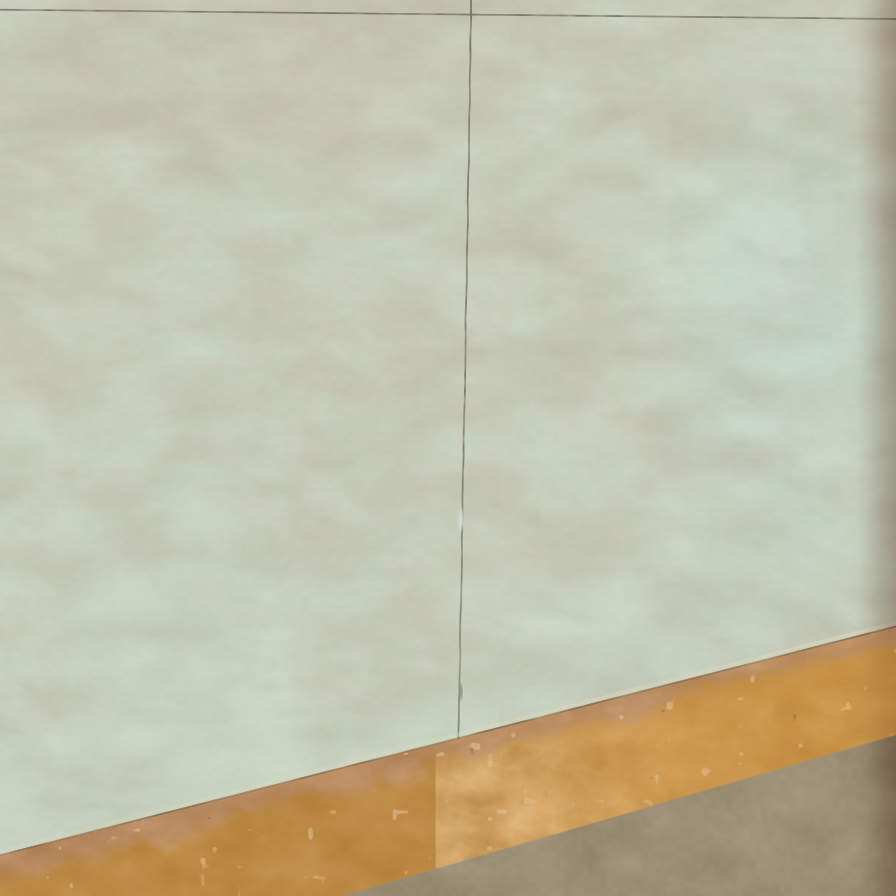
Write a three.js fragment shader that draws this texture.

```glsl
// Pale mottled wall panels split by thin seams, above a slanted ochre
// trim band and a strip of grey-brown floor. Straight edges are linear
// functions of position; the stains and grain are layered value noise.
#define WALL_COOL vec3(0.778, 0.820, 0.750)
#define WALL_WARM vec3(0.775, 0.760, 0.680)
#define TRIM_DARK vec3(0.732, 0.535, 0.265)
#define TRIM_LIGHT vec3(0.805, 0.620, 0.360)
#define TRIM_LIP vec3(0.715, 0.540, 0.390)
#define FLOOR_COLOR vec3(0.605, 0.555, 0.455)
#define SEAM_COLOR vec3(0.430, 0.410, 0.355)
#define SEAM_WIDTH 0.0006
#define EDGE_SOFT 0.0014
#define TRIM_JOINT 0.486

varying vec2 vUv;

float hash(vec2 p) {
  return fract(sin(dot(p, vec2(127.1, 311.7))) * 43758.5453);
}

float noise(vec2 p) {
  vec2 i = floor(p), f = fract(p);
  f = f * f * (3.0 - 2.0 * f);
  return mix(mix(hash(i), hash(i + vec2(1.0, 0.0)), f.x),
             mix(hash(i + vec2(0.0, 1.0)), hash(i + vec2(1.0, 1.0)), f.x), f.y);
}

float fbm(vec2 p) {
  float sum = 0.0, amp = 0.5;
  for (int i = 0; i < 5; i++) {
    sum += amp * noise(p);
    p = mat2(1.6, 1.2, -1.2, 1.6) * p + 7.3;
    amp *= 0.5;
  }
  return sum;
}

float above(float d) { return smoothstep(-EDGE_SOFT, EDGE_SOFT, d); }

float line(float d, float width) {
  return 1.0 - smoothstep(width * 0.5, width * 0.5 + EDGE_SOFT, abs(d));
}

float spot(vec2 p, vec2 center, vec2 radius) {
  return 1.0 - smoothstep(0.2, 1.0, length((p - center) / radius));
}

vec3 wall(vec2 p, float trimTop) {
  // Broad tint: warm towards the upper left, cool below and to the right
  vec2 drift = p + 0.02 * vec2(noise(p * 14.0), noise(p * 14.0 + 31.0));
  float stain = fbm(drift * vec2(5.0, 8.0) + 3.0) - 0.48;
  float mottle = fbm(drift * vec2(13.0, 26.0)) - 0.48;
  float warm = 0.17 + 0.46 * p.y - 0.20 * p.x + 0.75 * stain + 0.85 * mottle;
  vec3 col = mix(WALL_COOL, WALL_WARM, clamp(warm, 0.0, 1.0));
  col -= 0.07 * mottle;
  col += 0.010 * (noise(p * vec2(150.0, 190.0)) - 0.5);
  // Faint pink and green flecks
  col += vec3(0.03, -0.012, 0.004) * (fbm(p * 38.0 + 19.0) - 0.48);
  // Pale cool patch on the right panel
  float patchMask = spot(p, vec2(0.88, 0.62), vec2(0.2, 0.38));
  col += vec3(-0.012, 0.008, 0.022) * patchMask;

  // Seams with uneven ink, broken by a pale chip
  float upright = p.x - (0.5087 + 0.0174 * p.y) - 0.0009 * (noise(vec2(p.y * 45.0, 2.0)) - 0.5);
  float level = p.y - (0.9892 - 0.0104 * p.x);
  float ink = 0.55 + 0.45 * noise(p * 110.0);
  float strength = mix(0.7, 0.95, p.y);
  float seam = max(line(upright, SEAM_WIDTH) * strength, line(level, SEAM_WIDTH) * 0.9);
  col = mix(col, SEAM_COLOR, seam * ink);
  col = mix(col, vec3(0.81, 0.85, 0.81), spot(p, vec2(0.514, 0.420), vec2(0.005, 0.019)));
  col = mix(col, SEAM_COLOR, spot(p, vec2(0.5145, 0.228), vec2(0.003, 0.014)) * 0.5);

  // Cream rim just above the trim, clearer on the right
  float rim = line(p.y - trimTop - 0.004, 0.003);
  return mix(col, vec3(0.87, 0.84, 0.73), rim * mix(0.25, 0.6, p.x));
}

// Irregular flecks where fine noise passes a threshold
float flecks(vec2 p, float threshold) {
  float n = 0.7 * noise(p * vec2(75.0, 95.0)) + 0.3 * noise(p * 150.0);
  return smoothstep(threshold, threshold + 0.1, n);
}

vec3 trim(vec2 p, float depth) {
  float mottle = fbm(p * vec2(26.0, 38.0) + 11.0) - 0.48;
  float rightPiece = above(p.x - TRIM_JOINT);
  float worn = rightPiece * (1.0 - smoothstep(0.50, 0.80, p.x));
  vec3 light = mix(TRIM_LIGHT - vec3(0.02, 0.04, 0.07), TRIM_LIGHT + vec3(0.01, 0.02, 0.04), worn);
  vec3 col = mix(TRIM_DARK, light, rightPiece);
  col += mottle * mix(vec3(0.09, 0.10, 0.11), vec3(0.24, 0.28, 0.32), worn);

  // Rosy worn lip fading into the upper side
  float lipWidth = mix(0.030, 0.018, p.x) + 0.05 * mottle;
  float lip = 1.0 - smoothstep(lipWidth - 0.012, lipWidth + 0.012, depth);
  col = mix(col, TRIM_LIP + 0.15 * mottle, lip * 0.85);

  // Sparse pale scuffs and dark pits
  col = mix(col, vec3(0.88, 0.74, 0.56), flecks(p, 0.82 - 0.08 * worn) * 0.6);
  return mix(col, vec3(0.52, 0.36, 0.21), flecks(p + 4.7, 0.87) * 0.55);
}

void main() {
  vec2 p = vUv;
  float trimTop = 0.0456 + 0.2552 * p.x;
  float trimBottom = 0.1797 - 0.291 * (1.0 - p.x);

  vec3 ground = FLOOR_COLOR + 0.10 * (fbm(p * vec2(20.0, 28.0)) - 0.48);
  ground += 0.02 * (noise(p * 150.0) - 0.5);
  vec3 col = mix(ground, trim(p, trimTop - p.y), above(p.y - trimBottom));
  col = mix(col, wall(p, trimTop), above(p.y - trimTop));
  float crease = line(p.y - trimTop, SEAM_WIDTH) * (0.3 + 0.5 * noise(p * 50.0));
  col = mix(col, vec3(0.42, 0.35, 0.27), crease);

  // Brown shade falling along the right side, weaker on the trim
  float shade = smoothstep(0.95, 1.01, p.x);
  float onTrim = above(p.y - trimBottom) * above(trimTop - p.y);
  col *= mix(vec3(1.0), vec3(0.78, 0.72, 0.68), shade * (1.0 - 0.5 * onTrim));
  gl_FragColor = vec4(clamp(col, 0.0, 1.0), 1.0);
}
```
